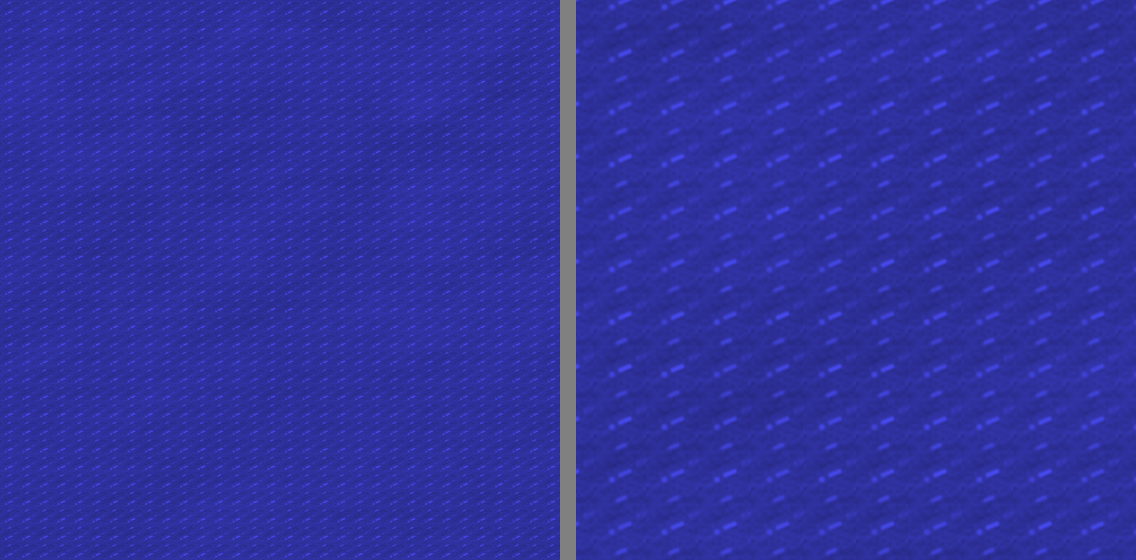
Left, the full canvas; right, a detail of the centre.
Reproduce this texture procedurally as a WebGL 2 fragment shader.

```glsl
#version 300 es
precision highp float;

uniform vec2 u_resolution;
out vec4 outColor;

#define REPEATS 32.0
#define BASE_COLOR vec3(0.177, 0.185, 0.598)
#define GLINT_COLOR vec3(0.28, 0.29, 0.95)
#define STREAKS 0.13
#define GRAIN 0.12
#define BAND 0.03
#define WEAR 0.15
#define CELL_TINT 0.02
#define GLINT_VARIATION 0.3
#define SOFTNESS 0.04
#define SLANT 0.42

const float TAU = 6.2831853;

float hash(vec2 p) {
    vec3 q = fract(vec3(p.xyx) * 0.1031);
    q += dot(q, q.yzx + 33.33);
    return fract((q.x + q.y) * q.z);
}

// Value noise whose lattice wraps after the given period
float noise(vec2 p, vec2 period) {
    vec2 cell = floor(p);
    vec2 f = fract(p);
    f = f * f * (3.0 - 2.0 * f);
    vec2 a = mod(cell, period);
    vec2 b = mod(cell + 1.0, period);
    return mix(mix(hash(a), hash(vec2(b.x, a.y)), f.x),
               mix(hash(vec2(a.x, b.y)), hash(b), f.x), f.y);
}

// Slanted dash repeated in every cell, with its own strength in each
float glint(vec2 p, vec2 center, float halfLength, float radius) {
    vec2 q = p - center + 0.5;
    float strength = 1.0 - GLINT_VARIATION * hash(floor(q) + center * 91.0);
    vec2 d = fract(q) - 0.5;
    vec2 along = normalize(vec2(1.0, SLANT));
    d -= along * clamp(dot(d, along), -halfLength, halfLength);
    return strength * (1.0 - smoothstep(radius - SOFTNESS, radius + SOFTNESS, length(d)));
}

// Broad slanted patches, stronger toward the top
float wear(vec2 uv) {
    vec2 along = normalize(vec2(1.0, SLANT));
    vec2 q = vec2(dot(uv, along), dot(uv, vec2(-along.y, along.x))) + 3.0;
    float patches = 0.5 * noise(q * vec2(5.0, 13.0), vec2(256.0))
                  + 0.5 * noise(q * vec2(13.0, 36.0), vec2(256.0));
    return (patches - 0.5) * mix(0.5, 1.0, smoothstep(0.1, 0.8, uv.y));
}

void main() {
    vec2 uv = gl_FragCoord.xy / u_resolution;
    vec2 p = uv * REPEATS;
    vec2 inCell = fract(p);

    // Weave: two slanted bands, streaks that break at cell edges, fine grain
    float band = cos(TAU * (2.0 * p.y - p.x - 0.05));
    vec2 slanted = vec2(inCell.x, inCell.y - SLANT * inCell.x);
    float streaks = noise(slanted * vec2(5.0, 10.0), vec2(5.0, 10.0)) - 0.5;
    float grain = noise(p * vec2(16.0) + 0.5, vec2(16.0)) - 0.5;

    // Uneven tone between repeats
    float tone = 1.0 + BAND * band + STREAKS * streaks + GRAIN * grain;
    tone += WEAR * wear(uv) + CELL_TINT * (hash(floor(p) + 17.0) - 0.5);

    // Bright threads: two dashes, a dot and a faint side thread
    float shine = glint(p, vec2(0.60, 0.32), 0.09, 0.040);
    shine = max(shine, 0.75 * glint(p, vec2(0.53, 0.83), 0.07, 0.036));
    shine = max(shine, 0.85 * glint(p, vec2(0.35, 0.20), 0.0, 0.052));
    shine = max(shine, 0.25 * glint(p, vec2(0.92, 0.54), 0.08, 0.034));

    vec3 color = mix(BASE_COLOR * tone, GLINT_COLOR, shine);
    outColor = vec4(color, 1.0);
}
```
